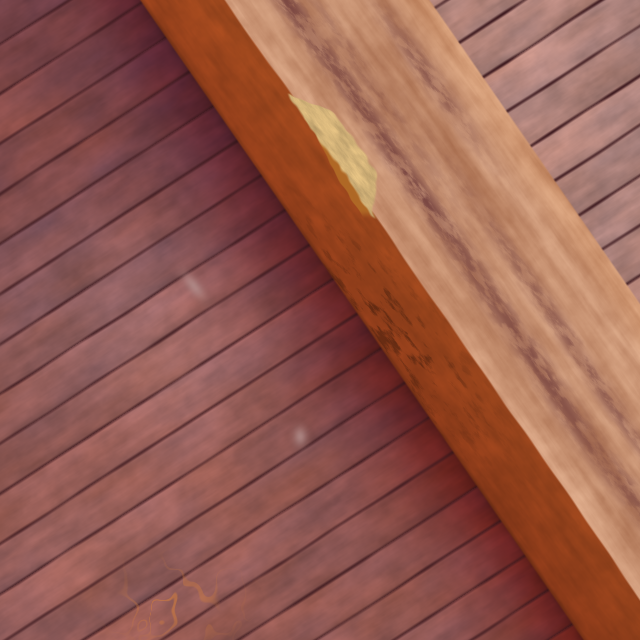
Give the GLSL for this texture, as a WebGL 1 fragment shader.

```glsl
precision highp float;
// Diagonal wooden beam with a chipped edge lying across dark, narrow planks.
uniform vec2 u_resolution;

const float PLANK_SLOPE = 0.645;
const float PLANK_STEP = 0.0781;
const float BEAM_SLOPE = 0.693;
const float BEAM_LEFT = 0.219;
const float BEAM_RIDGE = 0.352;
const float BEAM_RIGHT = 0.671;

float hash(vec2 p) {
  p = fract(p * vec2(0.1031, 0.1137));
  p += dot(p, p.yx + 33.33);
  return fract((p.x + p.y) * p.x * 7.31);
}

float noise(vec2 p) {
  vec2 i = floor(p), f = fract(p);
  f = f * f * (3.0 - 2.0 * f);
  i += 200.0;
  return mix(mix(hash(i), hash(i + vec2(1.0, 0.0)), f.x),
             mix(hash(i + vec2(0.0, 1.0)), hash(i + 1.0), f.x), f.y);
}

float fbm(vec2 p) {
  float sum = 0.0, gain = 0.5;
  for (int i = 0; i < 4; i++) {
    sum += gain * noise(p);
    p = p * 2.03 + 17.1;
    gain *= 0.5;
  }
  return sum / 0.9375;
}

// Soft round spot: 1 at the centre, fading with distance.
float glow(vec2 p, vec2 centre, vec2 radius) {
  vec2 q = (p - centre) / radius;
  return exp(-dot(q, q));
}

float band(float x, float lo, float hi, float soft) {
  return smoothstep(lo - soft, lo + soft, x) * (1.0 - smoothstep(hi - soft, hi + soft, x));
}

// Boards with grain, tonal variation and dark seams; p.y runs downward.
vec3 planks(vec2 p, vec3 base, float shift, float seamDepth, float aa) {
  float across = p.y + PLANK_SLOPE * p.x + shift;
  float along = p.x - PLANK_SLOPE * p.y;
  across += 0.0025 * (noise(vec2(along * 9.0, across * 12.0)) - 0.5);
  float n = (across - 0.6159) / PLANK_STEP;
  float f = fract(n), id = floor(n);
  float grain = fbm(vec2(along * 14.0 + id * 5.3, across * 75.0));
  float patches = fbm(vec2(along * 10.0 + id * 3.7, across * 17.0));
  float mottle = fbm(p * 45.0);
  vec3 col = base * (0.96 + 0.08 * hash(vec2(id, 4.0)));
  col *= 0.7 + 0.18 * grain + 0.28 * patches + 0.14 * mottle;
  col += vec3(0.06, 0.005, -0.04) * (fbm(vec2(along * 7.0 + id * 9.0, across * 16.0)) - 0.5) * 1.4;
  float d = min(f, 1.0 - f) * PLANK_STEP * 0.84;
  float wear = noise(vec2(along * 22.0, floor(n + 0.5) * 3.1));
  float seam = 1.0 - smoothstep(0.0, 0.0023 + 0.0008 * wear + aa, d);
  col *= 1.0 - 0.1 * exp(-(1.0 - f) * 9.0) + 0.04 * exp(-f * 12.0);
  return mix(col, vec3(0.24, 0.1, 0.12), seam * seamDepth * (0.55 + 0.45 * wear));
}

vec3 floorLeft(vec2 p, float s, float aa) {
  vec3 base = mix(vec3(0.46, 0.26, 0.27), vec3(0.57, 0.35, 0.33), smoothstep(0.15, 0.6, p.y + 0.2 * p.x));
  base += vec3(0.08, 0.08, 0.08) * glow(p, vec2(0.29, 0.50), vec2(0.17, 0.2));
  base += vec3(-0.02, 0.01, 0.03) * glow(p, vec2(0.08, 0.45), vec2(0.15, 0.2));
  base += vec3(0.06, 0.03, 0.0) * glow(p, vec2(0.03, 0.18), vec2(0.13, 0.07));
  base += vec3(0.03, 0.03, 0.03) * glow(p, vec2(0.15, 0.85), vec2(0.2, 0.12));
  // Wide dim shade, then a dark red core beside the beam.
  float gap = max(BEAM_LEFT - s, 0.0);
  float uneven = 0.09 * (fbm(p * 8.0) - 0.5);
  float reach = mix(0.24, 0.17, p.y) + uneven;
  float coreReach = 0.09 + 0.6 * uneven;
  float shade = exp(-gap * gap / (reach * reach));
  float core = exp(-gap * gap / (coreReach * coreReach));
  vec3 dim = mix(vec3(0.43, 0.24, 0.27), vec3(0.48, 0.23, 0.23), p.y);
  vec3 dark = mix(vec3(0.37, 0.14, 0.18), vec3(0.43, 0.13, 0.12), smoothstep(0.15, 0.7, p.y));
  base = mix(mix(base, dim, shade * 0.85), dark, core * 0.9);
  vec3 col = planks(p, base, 0.0, 0.8, aa);
  col *= 1.0 - 0.22 * exp(-gap * 70.0);
  // Pale scuffs.
  float scuff = glow(p + vec2(-0.6, 0.0) * (p.y - 0.447), vec2(0.303, 0.447), vec2(0.011, 0.018));
  scuff += glow(p, vec2(0.469, 0.682), vec2(0.010, 0.014));
  col = mix(col, vec3(0.71, 0.57, 0.56), min(scuff, 1.0) * 0.75);
  // Orange scratches.
  vec2 w = p * vec2(34.0, 22.0) + 1.5 * vec2(noise(p * 40.0), noise(p * 40.0 + 9.0));
  float vein = 1.0 - smoothstep(0.02, 0.09, abs(noise(w) - 0.5));
  vein *= glow(p, vec2(0.275, 0.945), vec2(0.075, 0.05));
  return mix(col, vec3(0.80, 0.48, 0.25), vein * 0.65);
}

vec3 beamSide(vec2 p, float s) {
  float t = (s - BEAM_LEFT) / (BEAM_RIDGE - BEAM_LEFT);
  vec3 col = mix(vec3(0.55, 0.23, 0.10), vec3(0.60, 0.27, 0.11), t);
  col += vec3(0.05, 0.03, 0.01) * (0.6 - p.y);
  col *= 0.83 + 0.2 * fbm(vec2(s * 70.0, p.y * 20.0)) + 0.14 * fbm(p * 40.0);
  float fleck = smoothstep(0.5, 0.8, fbm(vec2(s * 110.0, p.y * 50.0)));
  col *= 1.0 - 0.35 * fleck * glow(vec2(t, p.y), vec2(0.3, 0.52), vec2(0.5, 0.15));
  return col * (0.82 + 0.18 * smoothstep(0.0, 0.07, t));
}

vec3 beamTop(vec2 p, float s) {
  float grain = fbm(vec2(s * 80.0, p.y * 12.0));
  float broad = fbm(vec2(s * 22.0 + 4.0, p.y * 7.0));
  float mottle = fbm(p * 50.0);
  float tone = 0.5 * broad + 0.3 * grain + 0.2 * mottle;
  vec3 col = mix(vec3(0.60, 0.36, 0.24), vec3(0.90, 0.71, 0.58), clamp((tone - 0.5) * 1.25 + 0.56, 0.0, 1.0));
  float bend = 0.018 * (noise(vec2(p.y * 6.0, 2.0)) - 0.5);
  float streak = glow(vec2(s + bend, 0.0), vec2(0.449, 0.0), vec2(0.021, 1.0));
  streak += 0.75 * glow(vec2(s + bend, p.y), vec2(0.525, 0.53), vec2(0.016, 0.28));
  streak += 0.75 * glow(vec2(s, p.y), vec2(0.588, 0.11), vec2(0.019, 0.12));
  streak += 0.6 * glow(vec2(s, p.y), vec2(0.492, 0.14), vec2(0.013, 0.16));
  float speck = 0.45 + 0.55 * smoothstep(0.3, 0.68, fbm(vec2(s * 110.0, p.y * 60.0)));
  col = mix(col, vec3(0.45, 0.25, 0.24), min(streak, 1.0) * speck * (0.45 + 0.65 * broad));
  col += 0.04 * exp(-(s - BEAM_RIDGE) * 70.0);
  return col + vec3(0.04, 0.03, 0.01) * smoothstep(0.6, 0.66, s);
}

void main() {
  vec2 uv = gl_FragCoord.xy / u_resolution;
  vec2 p = vec2(uv.x, 1.0 - uv.y);
  float aa = 1.2 / u_resolution.y;
  float s = p.x - BEAM_SLOPE * p.y;
  // Floor on both sides, then the two faces of the beam.
  vec3 col = floorLeft(p, s, aa);
  vec3 farFloor = planks(p, vec3(0.68, 0.51, 0.48), 0.009, 1.0, aa);
  col = mix(col, farFloor, smoothstep(0.45, 0.46, s));
  col = mix(col, beamSide(p, s), band(s, BEAM_LEFT, 0.4, aa * 1.3));
  float edge = BEAM_RIDGE + 0.004 * (noise(vec2(p.y * 22.0, 3.0)) - 0.5);
  col = mix(col, beamTop(p, s), band(s, edge, BEAM_RIGHT, aa * 1.3));
  // Splintered chip on the ridge with a darker sliver below it.
  float rag = noise(p * 70.0) - 0.5;
  float sliver = band(s + 0.004 * rag, 0.353 - 0.02 * smoothstep(0.17, 0.31, p.y), 0.353, 0.0015);
  col = mix(col, vec3(0.70, 0.43, 0.15), sliver * band(p.y, 0.18, 0.335, 0.008) * 0.85);
  float bulge = smoothstep(0.144, 0.18, p.y) * (1.0 - smoothstep(0.26, 0.348, p.y));
  float chip = band(s + 0.009 * rag, 0.349, 0.351 + 0.049 * bulge, 0.001 + aa);
  chip *= band(p.y + 0.01 * rag, 0.147, 0.342, 0.003);
  vec3 raw = vec3(0.84, 0.71, 0.48) * (0.82 + 0.32 * fbm(vec2(s * 110.0, p.y * 50.0)));
  col = mix(col, raw, chip);
  gl_FragColor = vec4(clamp(col, 0.0, 1.0), 1.0);
}
```
